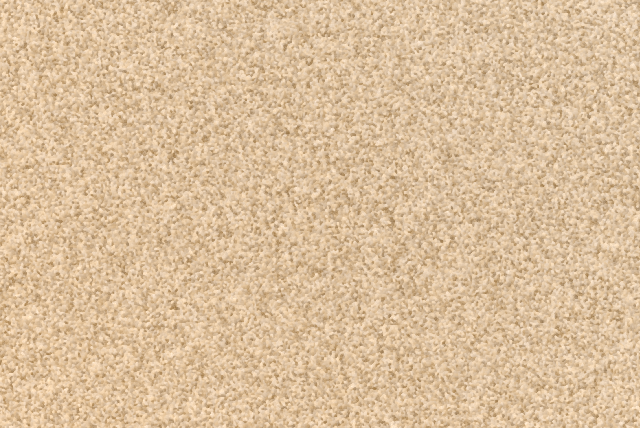
Reproduce this texture procedurally as a Shadertoy shader.

```glsl
vec3 hash3(vec2 p) {
    vec3 q = fract(p.xyx * vec3(0.1031, 0.1030, 0.0973));
    q += dot(q, q.yxz + 33.33);
    return fract((q.xxy + q.yzz) * q.zyx);
}

float valueNoise(vec2 p) {
    vec2 cell = floor(p), f = fract(p);
    f = f * f * (3.0 - 2.0 * f);
    float low = mix(hash3(cell).x, hash3(cell + vec2(1, 0)).x, f.x);
    float high = mix(hash3(cell + vec2(0, 1)).x, hash3(cell + 1.0).x, f.x);
    return mix(low, high, f.y);
}

// Softly blended oval grains: x = brightness, y = warmth, both near unit variance
vec2 grains(vec2 p) {
    vec2 cell = floor(p), sum = vec2(0.0);
    float power = 0.0001;
    for (int j = -2; j <= 2; j++) {
        for (int i = -2; i <= 2; i++) {
            vec2 id = cell + vec2(i, j);
            vec3 place = hash3(id + 17.0);
            vec3 trait = hash3(id + 391.0);
            vec2 d = p - id - place.xy;
            float angle = 3.14159 * place.z;
            vec2 axis = vec2(cos(angle), sin(angle));
            vec2 local = vec2(dot(d, axis) * 0.8, dot(d, vec2(-axis.y, axis.x)) * 1.25);
            float weight = exp(-4.0 * dot(local, local));
            float facet = 0.7 * dot(d, vec2(-0.5, 0.8));
            vec2 tint = vec2(trait.x + trait.z - 1.0, trait.y - 0.5) * vec2(2.45, 3.46);
            sum += weight * (tint + vec2(facet, 0.0));
            power += weight * weight;
        }
    }
    return sum / sqrt(power);
}

void mainImage(out vec4 fragColor, in vec2 fragCoord) {
    vec2 p = fragCoord / iResolution.y;
    vec2 uv = fragCoord / iResolution.xy;

    // Fine grains, with very faint clumps and drifts
    vec2 grain = grains(p * 195.0 + 40.0);
    float clump = valueNoise(p * 60.0 + 7.0) - 0.5;
    float drift = valueNoise(p * 5.0 + 3.0) - 0.5;
    float tone = grain.x + 0.35 * clump + 0.08 * drift;
    tone -= 0.11 * (min(tone * tone, 6.0) - 1.0);

    // Sand colour, warmer towards the lower left
    vec3 sand = vec3(0.861, 0.750, 0.614);
    sand += tone * vec3(0.060, 0.066, 0.075);
    sand += grain.y * vec3(0.005, -0.002, -0.014);
    float warmSide = 0.5 - 0.6 * uv.x - 0.4 * uv.y;
    sand += warmSide * vec3(0.024, 0.004, -0.016);
    sand += 0.05 * (dot(uv - 0.5, uv - 0.5) - 0.167);

    fragColor = vec4(clamp(sand, 0.0, 1.0), 1.0);
}
```
